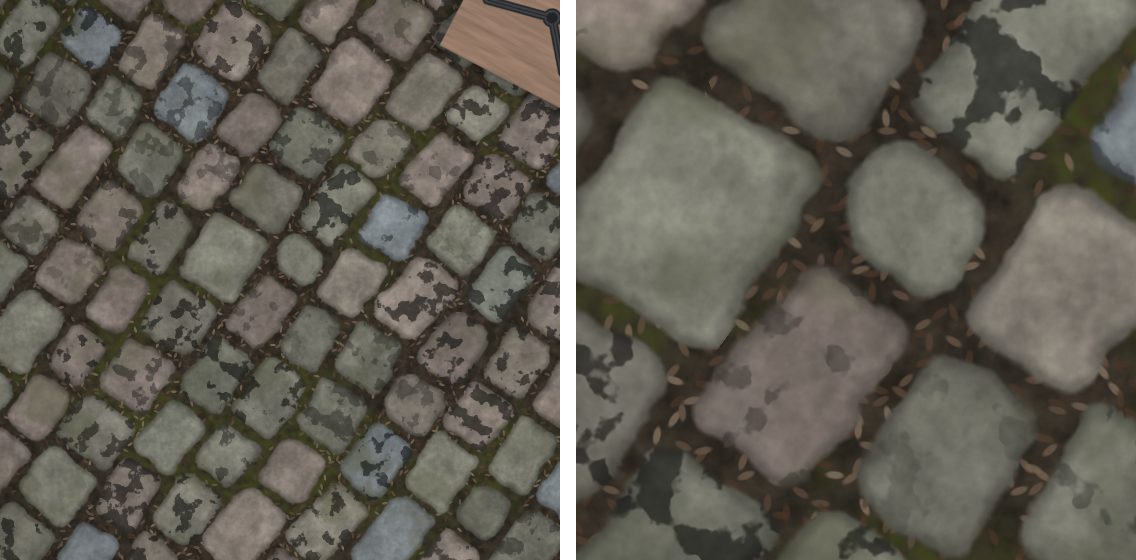
Left, the full canvas; right, a detail of the centre.
A Shadertoy shader for this texture:

```glsl
// Worn cobblestones in slanting columns, with mossy joints full of leaf litter
// and the corner of a wooden table. Jittered spans along two rotated axes give
// rounded boxes; layered value noise roughens, mottles and pits each stone.

float hash(vec2 p) {
    vec3 q = fract(p.xyx * vec3(0.1031, 0.1030, 0.0973));
    q += dot(q, q.yzx + 33.33);
    return fract((q.x + q.y) * q.z);
}

float noise(vec2 p) {
    vec2 i = floor(p), f = fract(p);
    f = f * f * (3.0 - 2.0 * f);
    return mix(mix(hash(i), hash(i + vec2(1, 0)), f.x),
               mix(hash(i + vec2(0, 1)), hash(i + vec2(1, 1)), f.x), f.y);
}

float fbm(vec2 p) {
    float sum = 0.0, amp = 0.5;
    for (int k = 0; k < 4; k++) {
        sum += amp * noise(p);
        p = mat2(1.6, 1.2, -1.2, 1.6) * p + 17.3;
        amp *= 0.5;
    }
    return sum / 0.9375;
}

mat2 rotation(float a) { return mat2(cos(a), sin(a), -sin(a), cos(a)); }

// Index, lower edge and upper edge of the jittered interval holding x
vec3 span(float x, float seed, float jitter) {
    float i = floor(x);
    if (x < i + jitter * hash(vec2(i, seed))) i -= 1.0;
    return vec3(i, i + jitter * hash(vec2(i, seed)),
                i + 1.0 + jitter * hash(vec2(i + 1.0, seed)));
}

float segment(vec2 p, vec2 a, vec2 b) {
    vec2 d = b - a;
    return length(p - a - d * clamp(dot(p - a, d) / dot(d, d), 0.0, 1.0));
}

// Signed distance to the stone around p; id receives its column and row
float stoneDistance(vec2 p, out vec2 id) {
    const vec2 pitch = vec2(0.105, 0.128);
    p += 0.018 * (vec2(noise(p * 5.0), noise(p * 5.0 + 40.0)) - 0.5);
    vec3 col = span(p.x / pitch.x, 71.0, 0.2);
    float shift = hash(vec2(col.x, 13.0));
    vec3 row = span(p.y / pitch.y + shift, col.x + 200.0, 0.32);
    id = vec2(col.x, row.x) + 100.0;
    vec2 lo = vec2(col.y, row.y - shift) * pitch;
    vec2 hi = vec2(col.z, row.z - shift) * pitch;
    vec2 gap = 0.0045 + 0.005 * vec2(hash(id + 3.1), hash(id + 8.7));
    float radius = 0.014 + 0.012 * hash(id + 5.0);
    vec2 q = rotation(0.14 * (hash(id + 1.7) - 0.5)) * (p - 0.5 * (lo + hi));
    q = abs(q) - 0.5 * (hi - lo) + gap + radius;
    float d = length(max(q, 0.0)) + min(max(q.x, q.y), 0.0) - radius;
    return d + 0.014 * (fbm(p * 38.0) - 0.5);
}

vec3 stoneColor(vec2 p, vec2 id, float d) {
    float kind = hash(id + 21.0);
    vec3 color = mix(vec3(0.485, 0.443, 0.415), vec3(0.445, 0.447, 0.402),
                     smoothstep(0.25, 0.75, kind));
    color = mix(color, vec3(0.43, 0.455, 0.47), smoothstep(0.88, 0.93, kind));
    color *= 0.91 + 0.2 * hash(id + 31.0);
    // Mottling, fine grain and pale worn patches
    color *= 1.0 + 0.4 * (fbm(p * 32.0 + id) - 0.5);
    color *= 1.0 + 0.22 * (fbm(p * 150.0) - 0.5);
    color += 0.035 * smoothstep(0.5, 0.65, fbm(p * 24.0 + 60.0));
    // Greenish film and dark pits, stronger on some stones
    float film = smoothstep(0.5, 0.68, fbm(p * 14.0 + 80.0)) * hash(id + 44.0);
    color = mix(color, vec3(0.36, 0.37, 0.28), 0.5 * film);
    float pits = smoothstep(0.56, 0.64, fbm(p * 44.0 + id * 3.0));
    color *= 1.0 - 0.5 * pits * smoothstep(0.15, 0.8, hash(id + 52.0));
    return color * mix(0.74, 1.0, smoothstep(0.0, 0.012, -d));
}

vec3 jointColor(vec2 p) {
    vec3 color = vec3(0.195, 0.173, 0.142) * (0.6 + 0.8 * fbm(p * 90.0));
    float moss = smoothstep(0.46, 0.64, fbm(p * 6.0 + 9.0));
    color = mix(color, vec3(0.24, 0.26, 0.12), moss * noise(p * 110.0));
    // Scattered leaf chips
    float patches = smoothstep(0.3, 0.65, fbm(p * 7.0 + 30.0));
    vec2 cell = floor(p * 95.0);
    for (int k = 0; k < 9; k++) {
        vec2 c = cell + vec2(k % 3 - 1, k / 3 - 1);
        vec2 q = p * 95.0 - c - vec2(hash(c + 2.0), hash(c + 6.0));
        q = rotation(6.283 * hash(c + 11.0)) * q / vec2(0.55, 0.23);
        float chip = 1.0 - smoothstep(0.6, 1.2, length(q));
        chip *= step(hash(c + 15.0), 0.15 + 0.5 * patches);
        vec3 leaf = mix(vec3(0.27, 0.20, 0.15), vec3(0.52, 0.45, 0.38),
                        pow(hash(c + 19.0), 2.0));
        color = mix(color, leaf, 0.8 * chip);
    }
    return color;
}

void mainImage(out vec4 fragColor, in vec2 fragCoord) {
    vec2 uv = fragCoord / iResolution.xy;
    float px = 1.0 / iResolution.y;
    vec2 p = rotation(0.63) * (uv - 0.5) + 3.0;

    vec2 id;
    float d = stoneDistance(p, id);
    float stone = 1.0 - smoothstep(-0.0025, 0.0025, d);
    vec3 color = mix(jointColor(p), stoneColor(p, id, d), stone);
    color *= 1.0 - 0.12 * smoothstep(0.45, 0.75, length(uv - vec2(0.6, 0.45)));

    // Table corner: grained wood, soft shadow and dark metal frame
    vec2 t = rotation(0.48) * (uv - vec2(0.785, 0.919));
    float board = max(-t.x, -t.y);
    color *= 1.0 - 0.35 * (1.0 - smoothstep(0.0, 0.025, board));
    float grain = fbm(t * vec2(14.0, 130.0));
    vec3 wood = vec3(0.58, 0.47, 0.40) * (0.86 + 0.28 * grain);
    color = mix(color, wood, 1.0 - smoothstep(-px, px, board));
    vec2 hub = vec2(0.986, 0.968);
    float bars = min(segment(uv, vec2(0.87, 1.0), hub),
                     segment(uv, hub, vec2(1.005, 0.87))) - 0.008;
    float metal = min(bars, length(uv - hub) - 0.017);
    vec3 steel = vec3(0.13, 0.14, 0.15) + 0.12 * smoothstep(0.004, 0.0, abs(metal + 0.005));
    color = mix(color, steel, 1.0 - smoothstep(-px, px, metal));

    fragColor = vec4(color, 1.0);
}
```
